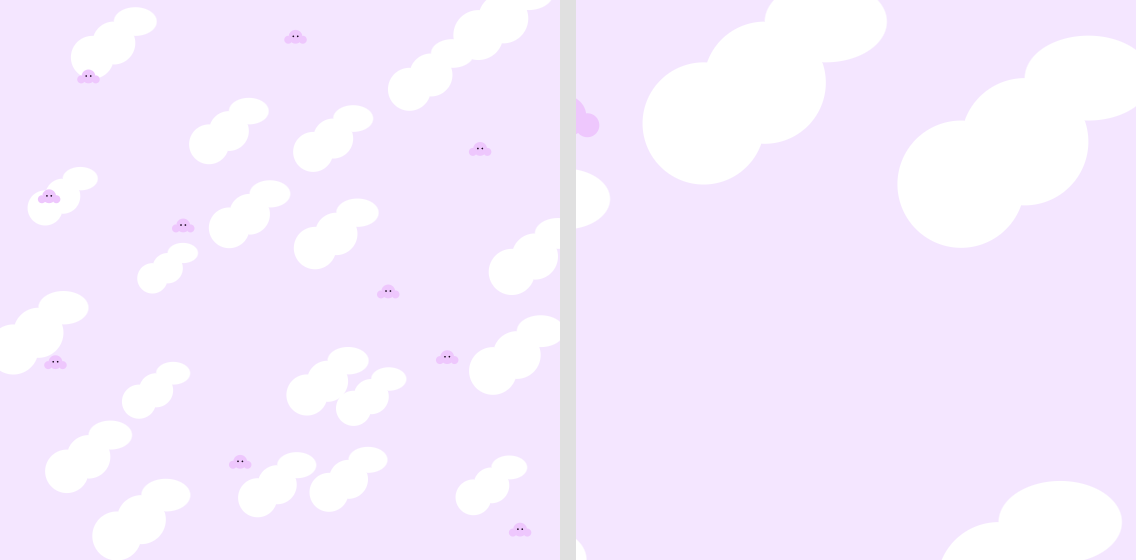
Left, the full canvas; right, a detail of the centre.
This pattern is drawn by a WebGL 2 fragment shader. Its source:

```glsl
#version 300 es
precision highp float;

// Flat white clouds, each two discs and an ellipse climbing to the upper right,
// with a few tiny lilac puffs with dot eyes laid on top of a pale lavender sky.
// Both kinds are distance-function unions scattered by a loosely jittered grid.

uniform vec2 u_resolution;
out vec4 fragColor;

// Colours
const vec3 SKY = vec3(0.957, 0.902, 1.0);
const vec3 CLOUD = vec3(1.0);
const vec3 PUFF = vec3(0.933, 0.780, 0.992);
const vec3 EYE = vec3(0.10, 0.04, 0.12);

// Clouds: grid of seats, area they cover, range of disc radius
const ivec2 CLOUD_GRID = ivec2(5, 4);
const vec2 CLOUD_LOW = vec2(0.02, 0.03);
const vec2 CLOUD_HIGH = vec2(0.92, 0.95);
const float CLOUD_MIN_RADIUS = 0.027;
const float CLOUD_MAX_RADIUS = 0.048;
const uint CLOUD_SEED = 17u;

// Puffs: grid of seats, area they cover, radius of the middle disc
const ivec2 PUFF_GRID = ivec2(2, 5);
const vec2 PUFF_LOW = vec2(0.04);
const vec2 PUFF_HIGH = vec2(0.96, 0.98);
const float PUFF_RADIUS = 0.0123;
const uint PUFF_SEED = 91u;

// Integer hash giving three values from 0 to 1
vec3 hash3(uint index, uint seed) {
    uvec3 v = uvec3(index, seed, index ^ seed) * 1664525u + 1013904223u;
    v.x += v.y * v.z; v.y += v.z * v.x; v.z += v.x * v.y;
    v ^= v >> 16u;
    v.x += v.y * v.z; v.y += v.z * v.x; v.z += v.x * v.y;
    return vec3(v >> 8u) / 16777216.0;
}

// Random place inside the index-th cell of a grid spanning low to high
vec2 scatter(int index, ivec2 grid, vec2 jitter, vec2 low, vec2 high) {
    vec2 cell = vec2(index % grid.x, index / grid.x);
    return mix(low, high, (cell + jitter) / vec2(grid));
}

float disc(vec2 p, float radius) {
    return length(p) - radius;
}

float ellipse(vec2 p, vec2 radii) {
    return (length(p / radii) - 1.0) * min(radii.x, radii.y);
}

// Cloud of unit disc radius, origin at its lowest disc
float cloudShape(vec2 p) {
    float body = min(disc(p, 1.0), disc(p - vec2(1.0, 0.667), 1.0));
    return min(body, ellipse(p - vec2(2.0, 1.667), vec2(1.0, 0.667)));
}

// Puff of unit middle radius, mirrored about its vertical axis
float puffShape(vec2 p) {
    return min(disc(p, 1.0), disc(vec2(abs(p.x), p.y) - vec2(1.05, -0.43), 0.58));
}

float eyeShape(vec2 p) {
    return disc(vec2(abs(p.x), p.y) - vec2(0.32, 0.06), 0.115);
}

// Coverage of a shape with an edge one pixel wide
float fill(float dist, float pixel) {
    return clamp(0.5 - dist / pixel, 0.0, 1.0);
}

void main() {
    float side = min(u_resolution.x, u_resolution.y);
    float pixel = 1.0 / side;
    vec2 p = gl_FragCoord.xy / side;

    // Clouds merge into one white layer
    float clouds = 1.0;
    for (int i = 0; i < CLOUD_GRID.x * CLOUD_GRID.y; i++) {
        vec3 rnd = hash3(uint(i), CLOUD_SEED);
        vec2 place = scatter(i, CLOUD_GRID, rnd.xy, CLOUD_LOW, CLOUD_HIGH);
        float radius = mix(CLOUD_MIN_RADIUS, CLOUD_MAX_RADIUS, rnd.z);
        clouds = min(clouds, cloudShape((p - place) / radius) * radius);
    }
    vec3 color = mix(SKY, CLOUD, fill(clouds, pixel));

    // Puffs with eyes lie above the clouds
    for (int i = 0; i < PUFF_GRID.x * PUFF_GRID.y; i++) {
        vec3 rnd = hash3(uint(i), PUFF_SEED);
        vec2 place = scatter(i, PUFF_GRID, rnd.xy, PUFF_LOW, PUFF_HIGH);
        vec2 local = (p - place) / PUFF_RADIUS;
        color = mix(color, PUFF, fill(puffShape(local) * PUFF_RADIUS, pixel));
        color = mix(color, EYE, fill(eyeShape(local) * PUFF_RADIUS, pixel));
    }

    fragColor = vec4(color, 1.0);
}
```
